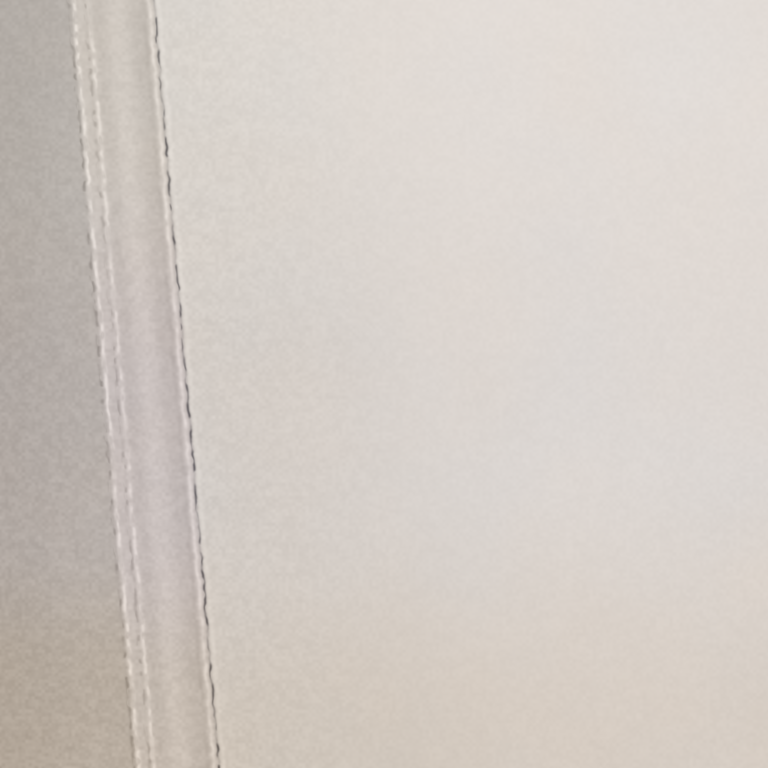
Give the GLSL for this texture, as a WebGL 2 fragment shader.

```glsl
#version 300 es
precision highp float;
// A pale plaster wall beside a slanted moulding strip, with a shaded wall at left.
// Broad gradients tint each surface; a slanted coordinate places the grooves
// and highlights, broken into dashes by noise, and fine grain covers it all.
uniform vec2 u_resolution;
out vec4 fragColor;

float hash(vec2 p) {
    vec3 q = fract(vec3(p.xyx) * 0.1031);
    q += dot(q, q.yzx + 33.33);
    return fract((q.x + q.y) * q.z);
}

float noise(vec2 p) {
    vec2 cell = floor(p), f = fract(p);
    f = f * f * (3.0 - 2.0 * f);
    return mix(mix(hash(cell), hash(cell + vec2(1, 0)), f.x),
               mix(hash(cell + vec2(0, 1)), hash(cell + vec2(1, 1)), f.x), f.y);
}

// Signed layered noise, centred on zero
float fbm(vec2 p) {
    float sum = 0.0, weight = 0.5;
    for (int i = 0; i < 3; i++) {
        sum += weight * (noise(p) - 0.5);
        p = p * 2.03 + 17.7;
        weight *= 0.5;
    }
    return sum;
}

// Soft line of given half width around a centre
float line(float d, float centre, float width) {
    float t = (d - centre) / width;
    return exp(-t * t);
}

vec3 shadedWall(vec2 p) {
    vec3 c = mix(vec3(0.705, 0.66, 0.61), vec3(0.705, 0.675, 0.655), smoothstep(0.12, 0.3, p.y));
    c = mix(c, vec3(0.715, 0.69, 0.665), smoothstep(0.5, 0.8, p.y));
    return c + 0.03 * smoothstep(0.0, 0.14, p.x) - 0.015;
}

vec3 paleWall(vec2 p) {
    vec3 near = mix(vec3(0.808, 0.768, 0.722), vec3(0.822, 0.796, 0.772), smoothstep(0.02, 0.33, p.y));
    near = mix(near, vec3(0.85, 0.828, 0.8), smoothstep(0.4, 1.0, p.y));
    vec3 far = mix(vec3(0.838, 0.8, 0.762), vec3(0.866, 0.842, 0.824), smoothstep(0.0, 0.42, p.y));
    far = mix(far, vec3(0.888, 0.864, 0.844), smoothstep(0.45, 1.0, p.y));
    return mix(near, far, smoothstep(0.2, 0.75, p.x + 0.16 * (p.y - 0.5)));
}

vec3 mouldingFace(vec2 p, float d) {
    vec3 c = mix(vec3(0.775, 0.732, 0.69), vec3(0.778, 0.742, 0.73), smoothstep(0.1, 0.28, p.y));
    c = mix(c, vec3(0.798, 0.768, 0.735), smoothstep(0.5, 0.85, p.y));
    c -= 0.025 * line(d, 0.088, 0.014) + 0.02 * line(d, 0.036, 0.01);
    return c + 0.022 * line(d, 0.06, 0.015);
}

void main() {
    vec2 p = gl_FragCoord.xy / u_resolution;
    float wobble = 0.0012 * (noise(vec2(3.0, p.y * 12.0)) - 0.5)
                 + 0.0018 * (noise(vec2(9.0, p.y * 120.0)) - 0.5);
    float d = p.x - (0.176 - 0.085 * p.y) + wobble;   // distance across the moulding

    // Surfaces
    vec3 colour = mix(shadedWall(p), mouldingFace(p, d), smoothstep(-0.008, 0.012, d));
    colour = mix(colour, paleWall(p), smoothstep(0.106, 0.114, d));

    // Paired ridges on the left edge, each worn into its own dashes
    for (int i = 0; i < 2; i++) {
        float offset = 0.02 * float(i), strength = 1.0 - 0.25 * float(i);
        float lit = smoothstep(0.15, 0.85, noise(vec2(d * 200.0 + 31.0 * float(i), p.y * 110.0)));
        float dark = smoothstep(0.35, 0.9, noise(vec2(d * 200.0 + 70.0 + offset, p.y * 130.0)));
        colour += strength * 0.1 * (0.25 + lit) * line(d, 0.005 + offset, 0.003);
        colour -= strength * 0.1 * (0.2 + dark) * line(d, -0.001 + offset, 0.0026);
    }

    // Bright lip and dotted dark gap on the right edge
    float lip = 0.35 + 0.8 * noise(vec2(d * 150.0 + 8.0, p.y * 100.0));
    float gap = smoothstep(0.25, 0.85, noise(vec2(d * 160.0 + 5.0, p.y * 115.0)));
    colour -= 0.035 * lip * line(d, 0.0955, 0.0035);
    colour += 0.1 * lip * line(d, 0.103, 0.003);
    colour -= vec3(0.3, 0.29, 0.27) * (0.2 + gap) * line(d, 0.1095, 0.0019);
    colour += 0.025 * line(d, 0.1155, 0.003);

    // Faint blotches, warm and cool tints, and grain that fades to the right
    float roughness = mix(1.0, 0.35, smoothstep(0.1, 0.6, p.x)) * mix(1.25, 0.85, p.y);
    colour += 0.012 * fbm(p * 9.0);
    colour += vec3(0.012, 0.0, -0.012) * fbm(p * 8.0 + 40.0);
    colour += 0.04 * roughness * fbm(p * vec2(100.0, 120.0));
    colour += 0.035 * roughness * (noise(p * 230.0) - 0.5);
    fragColor = vec4(clamp(colour, 0.0, 1.0), 1.0);
}
```
